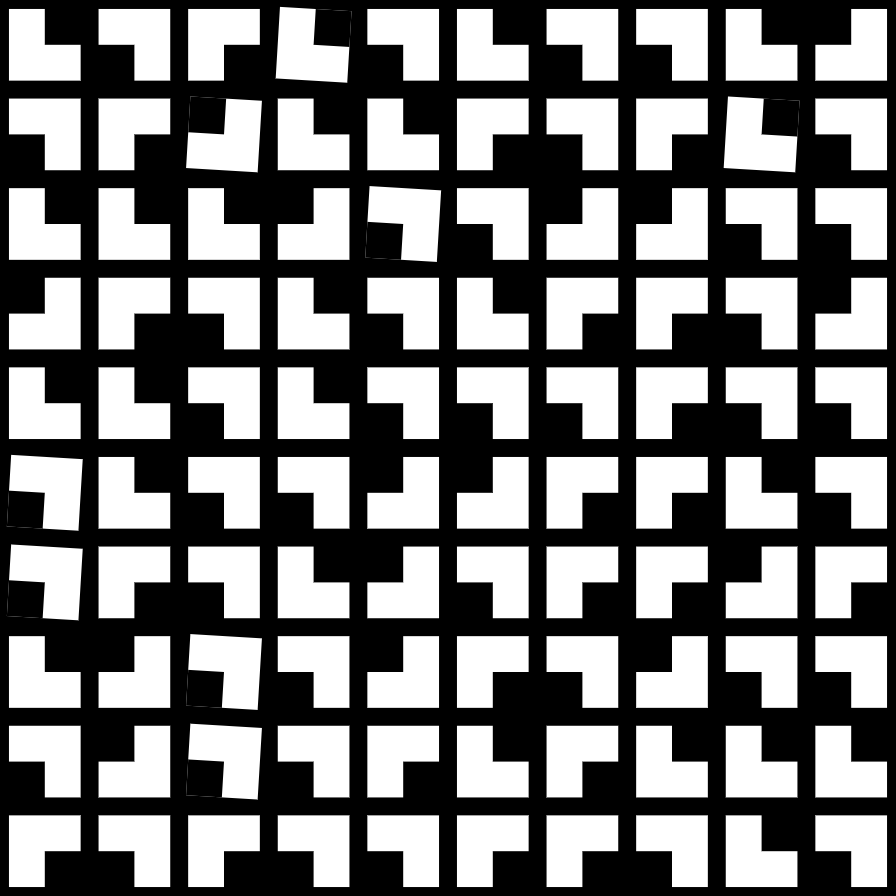
Give the GLSL for this pattern, as a Shadertoy shader.

```glsl
// Ten by ten white squares on black, each missing a random quarter, a few tilted.

float hash(vec2 p) {
    vec3 q = fract(p.xyx * vec3(0.1031, 0.1030, 0.0973));
    q += dot(q, q.yzx + 33.33);
    return fract((q.x + q.y) * q.z);
}

float boxDistance(vec2 p, vec2 halfSize) {
    vec2 d = abs(p) - halfSize;
    return length(max(d, 0.0)) + min(max(d.x, d.y), 0.0);
}

// Direction of the missing quarter, weighted toward the lower left
vec2 notchCorner(float pick) {
    if (pick < 0.37) return vec2(-1.0, -1.0);
    if (pick < 0.62) return vec2(1.0, 1.0);
    return pick < 0.81 ? vec2(-1.0, 1.0) : vec2(1.0, -1.0);
}

void mainImage(out vec4 fragColor, in vec2 fragCoord) {
    vec2 grid = fragCoord / iResolution.xy * 10.0;
    float pixel = 10.0 / iResolution.y;
    vec2 cell = floor(grid);
    vec2 p = fract(grid) - 0.5;

    // About one tile in nine leans clockwise
    bool tilted = hash(cell + 71.7) < 0.11;
    float angle = tilted ? 0.06 : 0.0;
    float c = cos(angle), s = sin(angle);
    p = vec2(c * p.x - s * p.y, s * p.x + c * p.y);

    // Mirror the tile so the notch always fills the positive quadrant
    vec2 q = p * notchCorner(hash(cell + 13.3));

    // Flush notches on tilted tiles leave a faint seam; the others overhang
    float notchSize = tilted ? 0.2 : 0.25;
    float square = clamp(0.5 - boxDistance(p, vec2(0.4)) / pixel, 0.0, 1.0);
    float notch = clamp(0.5 - boxDistance(q - notchSize, vec2(notchSize)) / pixel, 0.0, 1.0);

    fragColor = vec4(vec3(square * (1.0 - notch)), 1.0);
}
```
